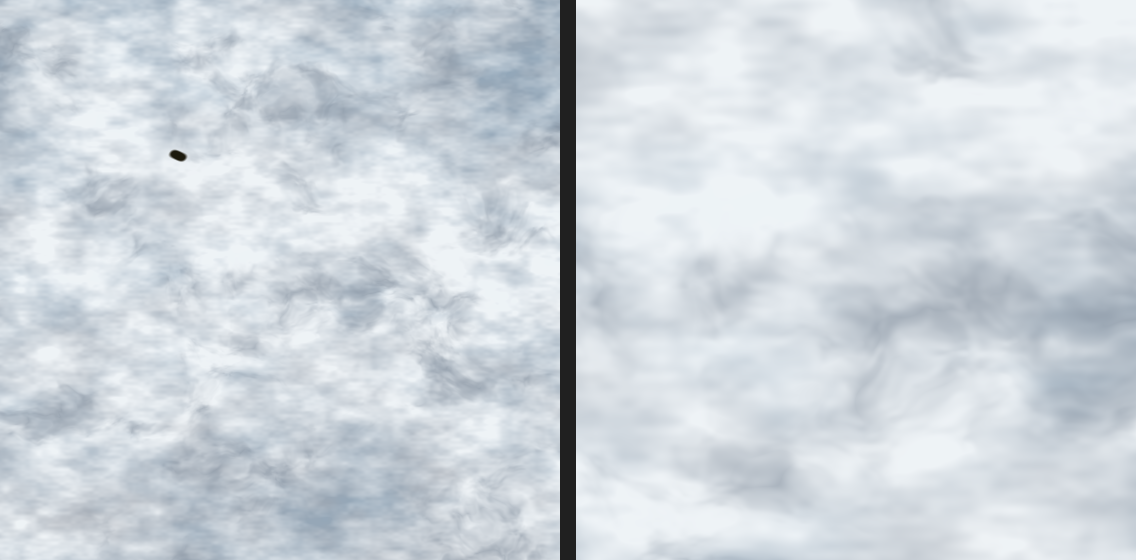
Left, the full canvas; right, a detail of the centre.
This texture is drawn by a three.js fragment shader. Its source:

```glsl
// Pale, frosty mottled surface: warped cloud noise lays out soft white drifts,
// sideways-stretched noise adds fine blue-grey streaks, and ridged noise draws
// sparse dark smudges. One small dark speck lies in the upper left.

varying vec2 vUv;

// Colours
const vec3 DEEP_COLOR   = vec3(0.600, 0.655, 0.710);
const vec3 PALE_COLOR   = vec3(0.920, 0.940, 0.955);
const vec3 BLUE_SHIFT   = vec3(-0.035, 0.000, 0.022);
const vec3 SMUDGE_COLOR = vec3(0.470, 0.520, 0.580);
const vec3 SPECK_COLOR  = vec3(0.110, 0.100, 0.050);

// Feature sizes, in cells across the canvas
const vec2 DRIFT_SCALE  = vec2(3.6, 4.0);
const vec2 MOTTLE_SCALE = vec2(11.0, 13.0);
const vec2 STREAK_SCALE = vec2(24.0, 46.0);
const vec2 SMUDGE_SCALE = vec2(9.0, 12.0);

// Strengths
const float BASE_TONE     = 0.62;
const float DRIFT_AMOUNT  = 1.25;
const float MOTTLE_AMOUNT = 0.75;
const float STREAK_AMOUNT = 0.85;
const float WARP_AMOUNT   = 0.10;

// Speck placement
const vec2 SPECK_CENTER = vec2(0.318, 0.722);
const vec2 SPECK_RADIUS = vec2(0.017, 0.010);

float hash(vec2 p) {
  return fract(sin(dot(p, vec2(127.1, 311.7))) * 43758.5453);
}

float valueNoise(vec2 p) {
  vec2 cell = floor(p);
  vec2 f = fract(p);
  vec2 w = f * f * (3.0 - 2.0 * f);
  float low = mix(hash(cell), hash(cell + vec2(1.0, 0.0)), w.x);
  float high = mix(hash(cell + vec2(0.0, 1.0)), hash(cell + vec2(1.0, 1.0)), w.x);
  return mix(low, high, w.y);
}

// Layered noise, centred on zero
float fbm(vec2 p, int octaves) {
  float sum = 0.0;
  float total = 0.0;
  float amp = 0.5;
  for (int i = 0; i < 6; i++) {
    if (i >= octaves) break;
    sum += amp * valueNoise(p);
    total += amp;
    amp *= 0.55;
    p = p * 2.03 + vec2(17.3, 9.1);
  }
  return sum / total - 0.5;
}

// Soft round falloff, 1 at the centre
float blob(vec2 p, vec2 center, vec2 radius) {
  vec2 d = (p - center) / radius;
  return exp(-dot(d, d));
}

// Brightness of the surface, from 0 (deep) to 1 (pale)
float surfaceTone(vec2 p, vec2 warped) {
  float drift = fbm(warped * DRIFT_SCALE + 4.7, 5);
  float mottle = fbm(warped * MOTTLE_SCALE + 31.0, 4);
  float streak = fbm(p * STREAK_SCALE + 63.0, 3);
  float glow = blob(p, vec2(0.48, 0.64), vec2(0.36, 0.24));
  float shade = blob(p, vec2(0.40, 0.10), vec2(0.60, 0.22))
              + blob(p, vec2(0.75, 1.00), vec2(0.40, 0.15));
  return BASE_TONE + DRIFT_AMOUNT * drift + MOTTLE_AMOUNT * mottle
       + STREAK_AMOUNT * streak + 0.17 * glow - 0.10 * shade;
}

// Dark smudges gathered along a slanted band and the lower left edge
float smudgeMask(vec2 p, vec2 warped) {
  float bandX = 0.82 - 0.22 * (p.y - 0.35);
  float band = blob(p, vec2(bandX, 0.34), vec2(0.07, 0.20));
  float corner = blob(p, vec2(0.05, 0.20), vec2(0.14, 0.16));
  float patches = fbm(warped * SMUDGE_SCALE + 12.0, 5);
  float ridge = 1.0 - abs(fbm(warped * SMUDGE_SCALE * 1.7 + 80.0, 4)) * 5.0;
  float amount = smoothstep(0.06, 0.30, patches + 0.16 * band + 0.06 * corner);
  return amount * (0.45 + 0.55 * clamp(ridge, 0.0, 1.0));
}

void main() {
  vec2 p = vUv;
  vec2 warp = vec2(fbm(p * 7.0 + 2.0, 4), fbm(p * 7.0 + 51.0, 4));
  vec2 warped = p + WARP_AMOUNT * warp;

  // Base surface
  float tone = clamp(surfaceTone(p, warped), 0.0, 1.04);
  vec3 color = mix(DEEP_COLOR, PALE_COLOR, tone);

  // Bluer hollows toward the top, greyer ones below
  float blueness = 0.5 * (p.y - 0.45) + 1.6 * fbm(p * vec2(9.0, 18.0) + 7.0, 4);
  color += BLUE_SHIFT * blueness * (1.2 - tone);

  // Smudges
  color = mix(color, SMUDGE_COLOR, 0.55 * smudgeMask(p, warped));

  // Speck with a pale rim
  vec2 offset = (p - SPECK_CENTER) / SPECK_RADIUS;
  offset.y += 0.25 * sin(offset.x * 2.5);
  float rim = blob(p, SPECK_CENTER, SPECK_RADIUS * 2.2);
  color = mix(color, PALE_COLOR, 0.7 * rim);
  color = mix(color, SPECK_COLOR, 1.0 - smoothstep(0.65, 1.1, length(offset)));

  gl_FragColor = vec4(color, 1.0);
}
```
